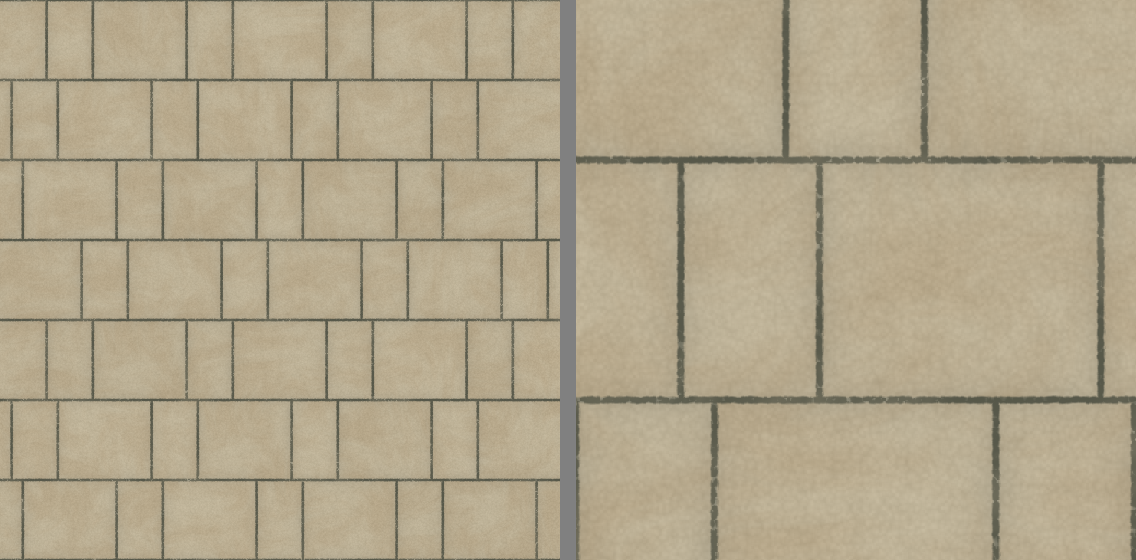
Left: the whole. Right: its middle third, enlarged.
Write a Shadertoy shader that draws this texture.

```glsl
// Sandstone paving: seven courses of alternating narrow and wide slabs, each
// course shifted a quarter period. Layered sines cloud the stone, cellular
// noise grains it, and distance to the nearest edge draws the worn joints.

vec2 hash2(vec2 p) {
    vec3 q = fract(p.xyx * vec3(0.1031, 0.1030, 0.0973));
    q += dot(q, q.yzx + 33.33);
    return fract((q.xx + q.yz) * q.zy);
}

// Distance to the closest scattered point, about 0 to 1
float cellular(vec2 p) {
    vec2 cell = floor(p);
    float nearest = 2.0;
    for (int y = -1; y <= 1; y++) {
        for (int x = -1; x <= 1; x++) {
            vec2 c = cell + vec2(x, y);
            nearest = min(nearest, length(c + hash2(c) - p));
        }
    }
    return nearest;
}

// Rotated and warped sine octaves, about -1 to 1
float clouds(vec2 p) {
    float sum = 0.0, amplitude = 0.5;
    for (int i = 0; i < 6; i++) {
        p = mat2(0.8, 0.6, -0.6, 0.8) * p * 1.65 + 2.7;
        p += 0.7 * sin(p.yx * 0.8);
        sum += amplitude * sin(p.x) * cos(p.y);
        amplitude *= 0.72;
    }
    return sum;
}

void mainImage(out vec4 fragColor, in vec2 fragCoord) {
    vec2 uv = fragCoord / iResolution.xy;
    float pixel = 1.0 / iResolution.y;

    // Slab layout, with courses counted downward
    float down = (1.0 - uv.y) * 7.0;
    float row = floor(down);
    float along = uv.x * 4.0 - 0.333 + row * 0.25;
    float u = fract(along), v = fract(down);
    float isWide = step(0.33, u);
    vec2 slab = vec2(floor(along) * 2.0 + isWide, row);
    vec2 seed = hash2(slab + 17.0);

    // Distances to joints, in canvas units
    float toSide = min(min(u, 1.0 - u), abs(u - 0.33)) / 4.0;
    float toBed = min(v, 1.0 - v) / 7.0;
    float edge = min(toSide, toBed);

    // Stone: broad clouds, fine grain, a slight tone change per slab
    float mottle = clouds(uv * 18.0 + seed * 9.0);
    float fine = clouds(uv * 85.0 + 4.0);
    float grain = cellular(uv * 230.0) - 0.5;
    float speck = hash2(floor(uv * 512.0)).x - 0.5;
    vec3 stone = mix(vec3(0.715, 0.655, 0.54), vec3(0.745, 0.70, 0.595),
                     smoothstep(-0.8, 0.8, mottle));
    stone += 0.012 * fine - 0.035 * grain + 0.022 * speck + 0.012 * (seed.y - 0.5);

    // Soft grime beside the joints
    float grime = exp(-edge / 0.009) * (0.75 + 0.35 * mottle);
    stone *= 1.0 - vec3(0.10, 0.095, 0.09) * grime;

    // Ragged joints, faded in places and dusted with pale grit
    float wear = smoothstep(-0.7, 0.5, clouds(uv * 14.0 + 31.0));
    float ragged = edge + 0.0008 * grain + 0.0005 * speck;
    float joint = 1.0 - smoothstep(0.0010, 0.0026 + 0.5 * pixel, ragged);
    float grit = smoothstep(0.1, 0.5, grain + 0.6 * speck) * (1.2 - wear);
    vec3 jointColor = mix(vec3(0.33, 0.335, 0.28), vec3(0.55, 0.545, 0.48), grit);
    vec3 color = mix(stone, jointColor, joint * mix(0.72, 0.97, wear));

    fragColor = vec4(color, 1.0);
}
```
